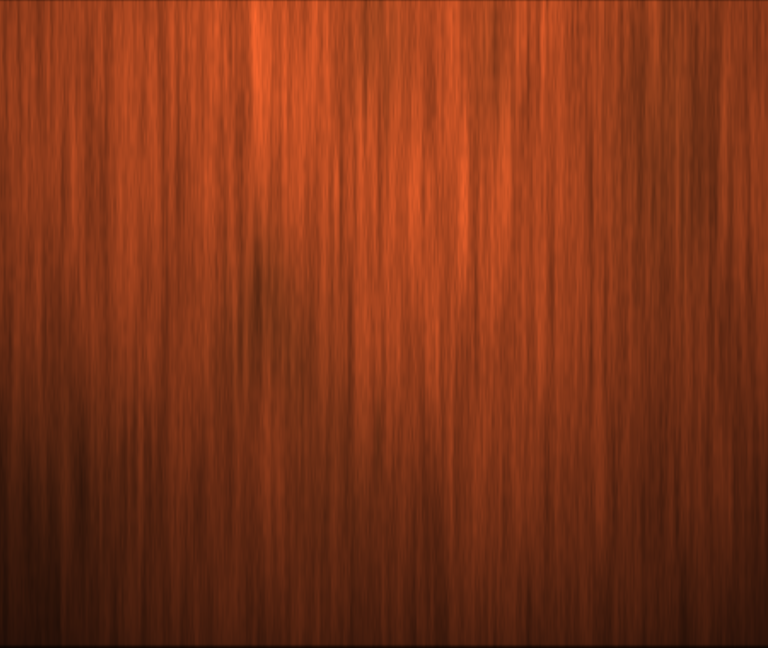
Write a WebGL 2 fragment shader that draws this texture.

```glsl
#version 300 es
precision highp float;
// Polished reddish wood with fine vertical grain, soft glows and dark lower corners.

#define WOOD_TINT vec3(1.0, 0.412, 0.188)
#define BROWN_TINT vec3(1.0, 0.45, 0.20)
#define BOTTOM_LIGHT 0.28
#define TOP_LIGHT 0.68
#define SIDE_SHADE 0.23
#define CORNER_SHADE 0.18
#define BAND_DEPTH 0.10
#define STREAK_DEPTH 0.19
#define FIBRE_DEPTH 0.26
#define HAIR_DEPTH 0.17
#define GRAIN_DEPTH 0.13
#define EDGE_WIDTH 0.007

uniform vec2 u_resolution;
out vec4 outColor;

// Soft patches: centre xy, radius zw, with a signed strength for each.
const int PATCHES = 12;
const vec4 patchShape[PATCHES] = vec4[](
    vec4(0.34, 0.96, 0.07, 0.28), vec4(0.60, 0.60, 0.09, 0.22),
    vec4(0.52, 0.78, 0.10, 0.18), vec4(0.71, 0.98, 0.06, 0.14),
    vec4(0.05, 0.87, 0.05, 0.20), vec4(0.35, 0.50, 0.07, 0.13),
    vec4(0.44, 0.27, 0.06, 0.14), vec4(0.49, 0.94, 0.04, 0.11),
    vec4(0.87, 0.80, 0.08, 0.25), vec4(0.64, 0.91, 0.03, 0.13),
    vec4(0.07, 0.25, 0.12, 0.18), vec4(0.492, 0.31, 0.004, 0.07));
const float patchGain[PATCHES] = float[](
    0.15, 0.10, 0.05, 0.07, 0.05, -0.13,
    -0.06, -0.09, -0.11, -0.07, -0.07, -0.09);

float hash(vec2 p) {
    return fract(sin(dot(p, vec2(127.1, 311.7))) * 43758.5);
}

float valueNoise(vec2 p) {
    vec2 cell = floor(p);
    vec2 f = fract(p);
    f = f * f * (3.0 - 2.0 * f);
    float low = mix(hash(cell), hash(cell + vec2(1.0, 0.0)), f.x);
    float high = mix(hash(cell + vec2(0.0, 1.0)), hash(cell + vec2(1.0, 1.0)), f.x);
    return mix(low, high, f.y);
}

// Noise stretched along the grain, centred on zero.
float streaks(vec2 p, vec2 frequency, float seed) {
    return valueNoise(p * frequency + seed) - 0.5;
}

void main() {
    vec2 uv = gl_FragCoord.xy / u_resolution;
    vec2 p = gl_FragCoord.xy / u_resolution.y;

    // Broad lighting: bright upper middle, dim sides and lower corners
    float drop = (1.0 - uv.y) * (1.0 - uv.y);
    float side = 2.0 * uv.x - 1.04;
    float light = mix(TOP_LIGHT, BOTTOM_LIGHT, drop);
    light *= 1.0 - (SIDE_SHADE + CORNER_SHADE * drop) * side * side;

    // Glows and stains, with ragged ends that follow the grain
    vec2 ragged = uv;
    ragged.y += 0.14 * streaks(p, vec2(85.0, 1.5), 71.3);
    float brown = 0.0;
    for (int i = 0; i < PATCHES; i++) {
        vec2 d = (ragged - patchShape[i].xy) / patchShape[i].zw;
        float amount = patchGain[i] * exp(-dot(d, d));
        light += amount;
        brown += max(-amount, 0.0);
    }

    // Grain from wide bands down to hair-fine fibres
    float grain = BAND_DEPTH * streaks(p, vec2(26.0, 3.0), 3.7);
    grain += STREAK_DEPTH * streaks(p, vec2(68.0, 3.6), 19.1);
    grain += FIBRE_DEPTH * streaks(p, vec2(135.0, 4.5), 43.9);
    grain += HAIR_DEPTH * streaks(p, vec2(235.0, 8.0), 27.4);
    grain += GRAIN_DEPTH * streaks(p, vec2(380.0, 48.0), 8.2);
    light *= 1.0 + grain;

    // Thin shadow along the lower and upper rims
    light *= mix(0.35, 1.0, smoothstep(0.0, EDGE_WIDTH, uv.y));
    light *= mix(0.75, 1.0, smoothstep(0.0, EDGE_WIDTH * 0.5, 1.0 - uv.y));

    vec3 tint = mix(WOOD_TINT, BROWN_TINT, clamp(brown * 6.0, 0.0, 1.0));
    outColor = vec4(clamp(light * tint, 0.0, 1.0), 1.0);
}
```
